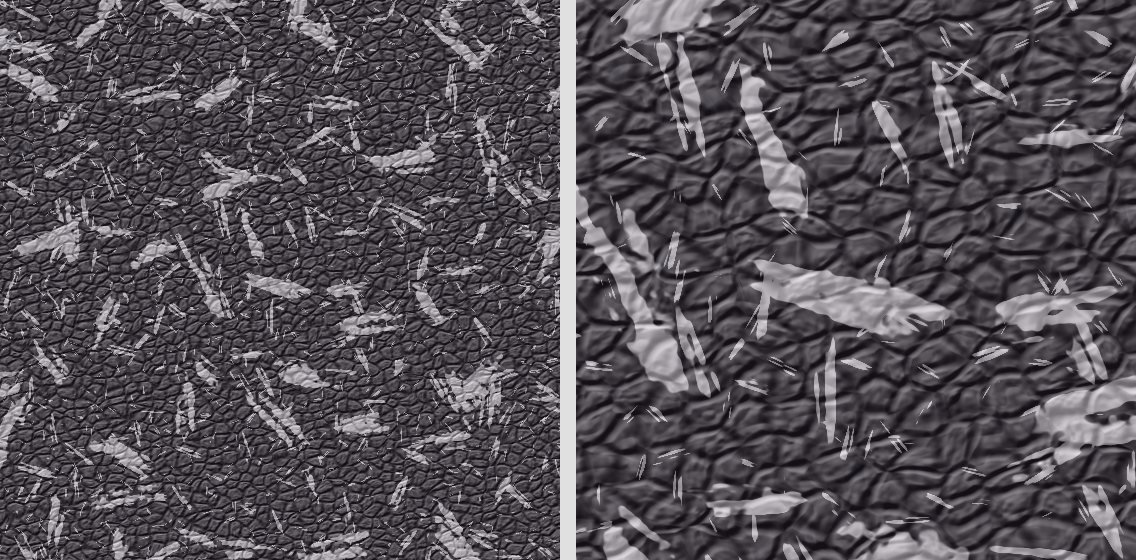
Left: the whole. Right: its middle third, enlarged.
This texture is drawn by a three.js fragment shader. Its source:

```glsl
// Dark pebbled leather with scattered, dry-brushed pale paint strokes.
varying vec2 vUv;

float hash(vec2 p) {
  vec3 h = fract(p.xyx * 0.1031);
  h += dot(h, h.yzx + 33.33);
  return fract((h.x + h.y) * h.z);
}

vec2 hash2(vec2 p) {
  return vec2(hash(p), hash(p + 57.3));
}

float noise(vec2 p) {
  vec2 i = floor(p), f = fract(p);
  f = f * f * (3.0 - 2.0 * f);
  return mix(mix(hash(i), hash(i + vec2(1, 0)), f.x),
             mix(hash(i + vec2(0, 1)), hash(i + vec2(1, 1)), f.x), f.y);
}

mat2 rotation(float angle) {
  float c = cos(angle), s = sin(angle);
  return mat2(c, -s, s, c);
}

// Gap between the two nearest cell centres: zero along the creases.
float cellGap(vec2 p) {
  vec2 cell = floor(p);
  float nearest = 9.0, second = 9.0;
  for (int y = -1; y <= 1; y++) {
    for (int x = -1; x <= 1; x++) {
      vec2 g = cell + vec2(x, y);
      float d = length(g + 0.1 + 0.8 * hash2(g) - p);
      second = min(second, max(nearest, d));
      nearest = min(nearest, d);
    }
  }
  return second - nearest;
}

// x: relief height, y: pebble mask (0 in the creases).
vec2 leather(vec2 uv) {
  vec2 q = rotation(0.25) * uv * vec2(44.0, 56.0) + 90.0;
  q += 0.5 * vec2(noise(q * 0.9), noise(q * 0.9 + 31.0));
  float pebble = smoothstep(0.0, 0.4, cellGap(q));
  float wrinkle = abs(2.0 * noise(q * 2.4) - 1.0);
  float grit = noise(q * 3.7 + 11.0) + 0.5 * noise(q * 6.3);
  return vec2(0.34 * pebble + 0.15 * wrinkle + 0.2 * grit, pebble);
}

// One randomly turned stroke per grid cell: solid head, split tail.
float strokes(vec2 p, vec2 halfSize, float wear) {
  vec2 cell = floor(p);
  float ink = 0.0;
  for (int y = -1; y <= 1; y++) {
    for (int x = -1; x <= 1; x++) {
      vec2 g = cell + vec2(x, y);
      vec2 rnd = hash2(g + 7.7);
      vec2 a = rotation(6.2832 * rnd.x) * (p - g - hash2(g));
      a /= halfSize * mix(0.6, 1.15, rnd.y);
      float tail = clamp(a.x * 0.5 + 0.5, 0.0, 1.0);
      a.y /= mix(0.75, 1.15, tail);
      float bristles = noise(vec2(a.y * 2.6, a.x * 1.2) + 80.0 * rnd + 9.0);
      vec2 edge = a * a * a * a;
      float limit = mix(0.22, 0.57, tail) + 0.6 * edge.x + 0.5 * edge.y;
      ink = max(ink, smoothstep(-0.05, 0.07, bristles + wear - limit));
    }
  }
  return ink;
}

void main() {
  // Relief lit from the upper left
  float e = 0.0012;
  vec2 surface = leather(vUv);
  vec2 slope = vec2(leather(vUv + vec2(e, 0.0)).x,
                    leather(vUv + vec2(0.0, e)).x) - surface.x;
  float light = -dot(slope / (e * 50.0), vec2(-0.5, 0.86));
  light /= 1.0 + 0.3 * abs(light);

  // Paint skips the creases and frays at its edges
  float wear = 0.28 * (noise(vUv * 110.0) - 0.5)
             + 0.2 * (noise(vUv * 230.0) - 0.5)
             - 0.1 * (1.0 - surface.y);
  float ink = strokes(vUv * 7.0 + 20.0, vec2(0.52, 0.18), wear);
  ink = max(ink, strokes(vUv * 13.0 + 50.0, vec2(0.5, 0.13), wear - 0.04));
  ink = max(ink, strokes(vUv * 32.0 + 80.0, vec2(0.42, 0.11), wear - 0.1));

  float hide = (0.3 + 0.15 * light) * mix(0.6, 1.0, surface.y);
  hide += 0.08 * (noise(vUv * 260.0) - 0.5);
  float paint = (0.69 + 0.13 * light) * mix(0.85, 1.0, surface.y);
  float tone = clamp(mix(hide, paint, ink * 0.95), 0.07, 0.88);
  gl_FragColor = vec4(tone + vec3(0.004, -0.011, 0.013), 1.0);
}
```
